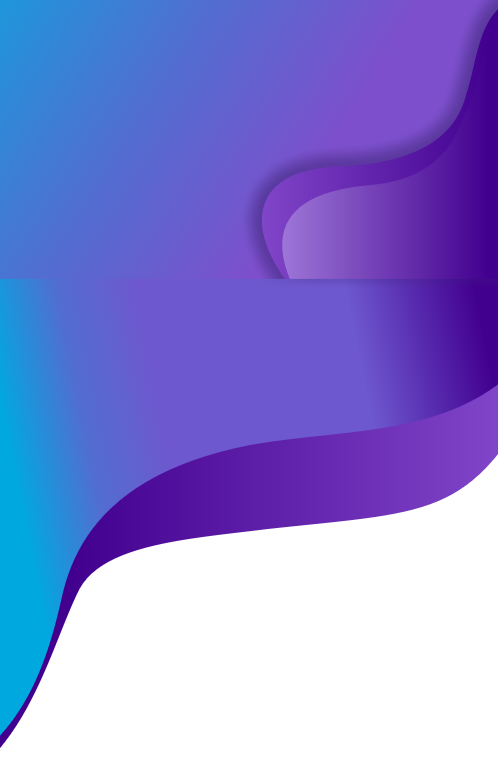
Reproduce this background procedurally as a WebGL 1 fragment shader.

```glsl
precision highp float;
// Layered violet and cyan waves sweeping over a white page, with a curled fold at the upper right.

uniform vec2 u_resolution;

const vec3 CYAN = vec3(0.0, 0.66, 0.88);
const vec3 SKY = vec3(0.12, 0.59, 0.86);
const vec3 BLUE = vec3(0.32, 0.43, 0.82);
const vec3 VIOLET = vec3(0.43, 0.345, 0.81);
const vec3 ORCHID = vec3(0.49, 0.31, 0.80);
const vec3 PURPLE = vec3(0.50, 0.27, 0.785);
const vec3 LILAC = vec3(0.62, 0.47, 0.85);
const vec3 INDIGO = vec3(0.26, 0.0, 0.56);
const vec3 SHADOW = vec3(0.25, 0.15, 0.48);
const float SEAM = 0.56; // height where the upper panel ends
const int STEPS = 24;

vec2 bezier(vec2 a, vec2 b, vec2 c, vec2 d, float t) {
  float s = 1.0 - t;
  return s * s * s * a + 3.0 * s * s * t * b + 3.0 * s * t * t * c + t * t * t * d;
}

// Merges a cubic curve into field: x = nearest distance, y = side (+1 right of it)
vec2 addCurve(vec2 field, vec2 p, vec2 a, vec2 b, vec2 c, vec2 d) {
  vec2 from = a;
  for (int i = 1; i <= STEPS; i++) {
    vec2 to = bezier(a, b, c, d, float(i) / float(STEPS));
    vec2 along = to - from;
    vec2 rel = p - from;
    float h = clamp(dot(rel, along) / dot(along, along), 0.0, 1.0);
    field.x = min(field.x, length(rel - along * h));
    if ((from.y > p.y) != (to.y > p.y)) {
      float crossX = from.x + along.x * rel.y / along.y;
      if (crossX < p.x) field.y = -field.y;
    }
    from = to;
  }
  return field;
}

// Signed distance to three joined cubics, positive on their right
float wave(vec2 p, vec2 a, vec2 b, vec2 c, vec2 d, vec2 e, vec2 f, vec2 g,
           vec2 h, vec2 i, vec2 j) {
  vec2 field = vec2(10.0, -1.0);
  field = addCurve(field, p, a, b, c, d);
  field = addCurve(field, p, d, e, f, g);
  field = addCurve(field, p, g, h, i, j);
  return field.x * field.y;
}

float cover(float dist, float pixel) {
  return clamp(0.5 + dist / pixel, 0.0, 1.0);
}

float ramp(float lo, float hi, float x) {
  return clamp((x - lo) / (hi - lo), 0.0, 1.0);
}

// Slanted gradient of the lower panel
vec3 lowerPanel(vec2 p) {
  float u = p.x - 0.2 * (p.y - SEAM);
  vec3 color = mix(CYAN, BLUE, ramp(-0.05, 0.11, u));
  color = mix(color, VIOLET, ramp(0.11, 0.27, u));
  color = mix(color, INDIGO, ramp(0.69, 0.95, u));
  float foldShade = ramp(0.52, 0.62, p.x) * smoothstep(0.02, 0.0, p.y - SEAM);
  return mix(color, SHADOW, 0.2 * foldShade);
}

// Diagonal gradient with the curled fold and its soft shadow
vec3 upperPanel(vec2 p, float pixel) {
  float u = 0.8 * p.x + 0.5 * p.y;
  vec3 color = mix(SKY, BLUE, ramp(0.0, 0.34, u));
  color = mix(color, ORCHID, ramp(0.34, 0.68, u));

  float outer = wave(p, vec2(1.008, 0.012), vec2(0.96, 0.048), vec2(0.956, 0.13),
    vec2(0.936, 0.19), vec2(0.91, 0.296), vec2(0.80, 0.33), vec2(0.68, 0.334),
    vec2(0.49, 0.342), vec2(0.50, 0.47), vec2(0.58, 0.57));
  float inner = wave(p, vec2(1.008, 0.02), vec2(0.97, 0.08), vec2(0.964, 0.18),
    vec2(0.932, 0.23), vec2(0.90, 0.33), vec2(0.83, 0.364), vec2(0.74, 0.372),
    vec2(0.56, 0.388), vec2(0.544, 0.476), vec2(0.586, 0.57));

  color = mix(color, SHADOW, 0.55 * smoothstep(-0.045, 0.0, outer));
  color = mix(color, mix(PURPLE, INDIGO, ramp(0.53, 0.98, p.x)), cover(outer, pixel));
  return mix(color, mix(LILAC, INDIGO, ramp(0.56, 0.98, p.x)), cover(inner, pixel));
}

void main() {
  // Canvas width is one unit; y runs down from the top edge
  vec2 p = vec2(gl_FragCoord.x, u_resolution.y - gl_FragCoord.y) / u_resolution.x;
  float pixel = 1.0 / u_resolution.x;

  vec3 color = mix(lowerPanel(p), upperPanel(p, pixel), cover(SEAM - p.y, pixel));

  // Ribbon below the panels, then the white page
  float ribbon = wave(p, vec2(-0.08, 1.544), vec2(0.044, 1.466), vec2(0.092, 1.344),
    vec2(0.124, 1.20), vec2(0.152, 1.072), vec2(0.24, 0.946), vec2(0.50, 0.894),
    vec2(0.68, 0.862), vec2(0.86, 0.876), vec2(1.0, 0.772));
  float page = wave(p, vec2(-0.06, 1.56), vec2(0.068, 1.464), vec2(0.108, 1.284),
    vec2(0.16, 1.182), vec2(0.21, 1.092), vec2(0.38, 1.082), vec2(0.54, 1.062),
    vec2(0.80, 1.034), vec2(0.90, 1.036), vec2(1.0, 0.912));
  color = mix(color, mix(INDIGO, PURPLE, ramp(0.15, 1.0, p.x)), cover(ribbon, pixel));
  color = mix(color, vec3(1.0), cover(page, pixel));

  gl_FragColor = vec4(color, 1.0);
}
```
